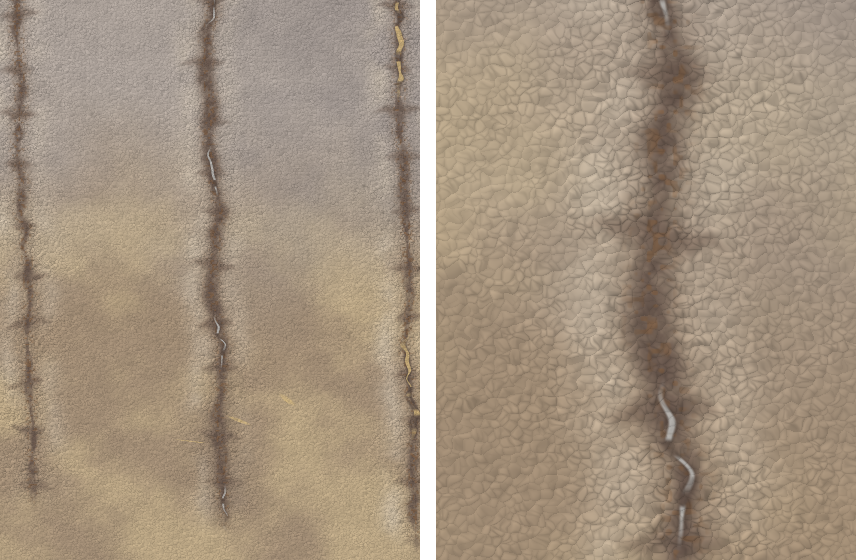
Left: the whole. Right: its middle third, enlarged.
This texture is drawn by a Shadertoy shader. Its source:

```glsl
// Worn tan leather with three puckered vertical seams crossed by stitch creases.
// Value noise wanders and stains the seams, a broken cellular relief forms the
// grain, and periodic splits expose the paler core.

const float SEAM_COUNT = 3.0;
const float SEAM_FIRST_X = 0.030;  // lengths are in canvas heights
const float SEAM_SPACING = 0.337;
const float SEAM_LEAN = 0.042;
const float SEAM_WIDTH = 0.008;
const float SEAM_FOOT = 0.10;
const float STITCH_PITCH = 0.094;
const float STITCH_REACH = 0.050;
const float GRAIN_SCALE = 185.0;
const float GRAIN_DEPTH = 0.15;
const vec2 LIGHT_DIR = vec2(-0.6, 0.8);

const vec3 MAUVE = vec3(0.66, 0.62, 0.59);
const vec3 SLATE = vec3(0.57, 0.535, 0.52);
const vec3 TAN = vec3(0.62, 0.54, 0.45);
const vec3 GOLD = vec3(0.72, 0.64, 0.51);
const vec3 CREAM = vec3(0.77, 0.72, 0.65);
const vec3 UMBER = vec3(0.50, 0.43, 0.37);
const vec3 CORE = vec3(0.38, 0.315, 0.28);
const vec3 RUST = vec3(0.47, 0.34, 0.23);
const vec3 THREAD = vec3(0.74, 0.74, 0.73);
const vec3 HIDE = vec3(0.82, 0.71, 0.49);

float hash(vec2 p) { return fract(sin(dot(p, vec2(127.1, 311.7))) * 43758.545); }

float noise(vec2 p) {
  vec2 i = floor(p), f = fract(p);
  f = f * f * (3.0 - 2.0 * f);
  return mix(mix(hash(i), hash(i + vec2(1, 0)), f.x),
             mix(hash(i + vec2(0, 1)), hash(i + vec2(1, 1)), f.x), f.y);
}

float fbm(vec2 p) {
  float sum = 0.0, amp = 0.53;
  for (int k = 0; k < 4; k++) { sum += amp * noise(p); p = p * 2.03 + 7.1; amp *= 0.5; }
  return sum;
}

float bell(float x, float width) { x /= width; return exp(-x * x); }

// Broken creases between cells, lit tilt, and fine wrinkles
float grain(vec2 p) {
  p += 0.9 * vec2(noise(p * 0.8), noise(p * 0.8 + 31.0));
  vec2 cell = floor(p), nearest = vec2(0);
  float f1 = 9.0, f2 = 9.0;
  for (int k = 0; k < 9; k++) {
    vec2 c = cell + vec2(k % 3 - 1, k / 3 - 1);
    vec2 r = p - c - vec2(hash(c), hash(c + 57.3));
    float d = length(r);
    if (d < f1) { f2 = f1; f1 = d; nearest = r; } else f2 = min(f2, d);
  }
  float crease = (smoothstep(0.0, 0.5, f2 - f1) - 0.55) * (0.2 + 0.9 * noise(p * 0.45));
  vec2 tilt = 0.35 * LIGHT_DIR;
  float wrinkle = noise(p * 1.1 - tilt) - noise(p * 1.1 + tilt);
  return crease + 0.7 * dot(nearest, LIGHT_DIR) + 0.8 * wrinkle;
}

float seamX(float y, float id) {
  float wander = 0.022 * noise(vec2(y * 8.0, id * 5.3)) + 0.01 * noise(vec2(y * 34.0, id * 9.1));
  return SEAM_FIRST_X + id * SEAM_SPACING + SEAM_LEAN * (1.0 - y) + wander - 0.016;
}

// Tapering creases across a seam, with uneven reach on each side
float stitches(float dx, float y, float id) {
  float mask = 0.0, row = floor(y / STITCH_PITCH);
  for (float k = -1.0; k <= 1.0; k++) {
    vec2 key = vec2(row + k, id * 13.0);
    float mid = (row + k + 0.3 + 0.4 * hash(key)) * STITCH_PITCH;
    float reach = STITCH_REACH * mix(0.45, 1.0, hash(key + (dx < 0.0 ? 3.7 : 8.2)));
    float taper = 1.0 - smoothstep(0.0, 1.0, abs(dx) / reach);
    float bend = 0.3 * (hash(key + 5.0) - 0.5) * dx + 0.008 * (noise(vec2(dx * 90.0, key.x)) - 0.5);
    mask = max(mask, sqrt(taper) * bell(y - mid - bend, 0.003 + 0.008 * taper));
  }
  return mask;
}

void mainImage(out vec4 fragColor, in vec2 fragCoord) {
  vec2 p = fragCoord / iResolution.y;
  float cloud = fbm(p * 4.5 + 3.0), mottle = fbm(p * 42.0), grit = fbm(p * 120.0 + 19.0);

  // Hide: golden below, mauve above, with broad worn patches
  vec3 lower = mix(TAN, GOLD, smoothstep(0.36, 0.7, fbm(p * vec2(6, 7) + 11.0)));
  vec3 upper = mix(MAUVE, SLATE, 0.6 * smoothstep(0.45, 0.72, cloud));
  vec3 col = mix(lower, upper, smoothstep(0.38, 0.86, p.y + 0.25 * (cloud - 0.5)));
  col *= 0.96 + 0.08 * mottle;

  // Seams: pale puckers, soft stain, ragged groove, rust specks
  float relief = 0.0, worn = 0.0;
  for (float id = 0.0; id < SEAM_COUNT; id++) {
    float dx = p.x - seamX(p.y, id), d = abs(dx), foot = SEAM_FOOT - 0.04 * id;
    float alive = smoothstep(foot - 0.02, foot + 0.05, p.y);
    float middle = 1.0 - abs(id - 1.0);
    float cross = stitches(dx, p.y, id) * alive;
    float pucker = bell(d - 0.036, 0.022) * alive * (1.0 - cross) * (dx < 0.0 ? 0.6 : 0.36);
    col = mix(col, CREAM, pucker * smoothstep(0.3, 0.75, fbm(p * 13.0 + id)));

    float tail = middle * (1.0 - smoothstep(0.1, 0.42, p.y));
    float blot = (0.44 + 0.8 * fbm(p * 26.0 + id)) * (0.5 + 0.3 * middle);
    col = mix(col, UMBER, min(alive * bell(dx, 0.017 + 0.021 * tail) * blot, 1.0));
    col = mix(col, mix(UMBER, CORE, 0.6), cross * min(0.15 + 1.1 * mottle, 0.9));

    float width = SEAM_WIDTH * (0.75 + 0.45 * middle) * (0.5 + noise(vec2(p.y * 24.0, id)));
    float edge = d + 0.013 * (mottle - 0.5) + 0.008 * (grit - 0.5);
    float groove = alive * (1.0 - smoothstep(width * 0.2, width * 1.6, edge));
    col = mix(col, CORE, groove * clamp(1.5 * grit - 0.05, 0.15, 0.9));
    float specks = smoothstep(0.6, 0.85, noise(p * 260.0 + id * 17.0));
    col = mix(col, RUST, specks * alive * bell(dx, 0.012) * 0.6);
    relief += alive * bell(dx, 0.055);
    worn += groove;

    // Broken splits recur along the middle and last seams
    float phase = 0.47 - 0.08 * id, period = 0.305 * max(id, 1.0);
    float opened = smoothstep(0.45, 0.85, cos(6.2832 * (p.y - phase) / period)) * min(id, 1.0) * alive;
    float off = abs(dx - 0.009 * (noise(vec2(p.y * 65.0, id + 4.0)) - 0.5));
    float gap = 0.0014 * id * id * opened * noise(vec2(p.y * 70.0, id + 20.0));
    float broken = smoothstep(0.25, 0.55, noise(vec2(p.y * 95.0, id + 33.0)));
    col = mix(col, CORE * 0.75, 0.5 * opened * bell(off - gap, 0.003));
    float split = 1.0 - smoothstep(gap, gap + 0.0022, off);
    col = mix(col, mix(THREAD, HIDE, id - 1.0), split * opened * broken * 0.8);
  }

  // Three scuffs, each higher, shorter and broader
  for (float k = 0.0; k < 3.0; k++) {
    vec2 q = p - vec2(0.341, 0.212) - k * vec2(0.086, 0.037);
    float a = 0.12 + 0.25 * k;
    q *= mat2(cos(a), -sin(a), sin(a), cos(a));
    float r = length(q / vec2(0.026 - 0.005 * k, 0.0012 + 0.0016 * k));
    col = mix(col, HIDE, (1.0 - smoothstep(0.6, 1.3, r)) * (0.3 + 0.5 * noise(p * 260.0)));
  }

  // Grain deepens where the hide gathers and wears off in the grooves
  float depth = (0.75 + 0.6 * min(relief, 1.0)) * (1.0 - 0.4 * min(worn, 1.0));
  col *= 1.0 + GRAIN_DEPTH * depth * grain(p * GRAIN_SCALE * vec2(1.0, 1.15));
  fragColor = vec4(clamp(col, 0.0, 1.0), 1.0);
}
```
